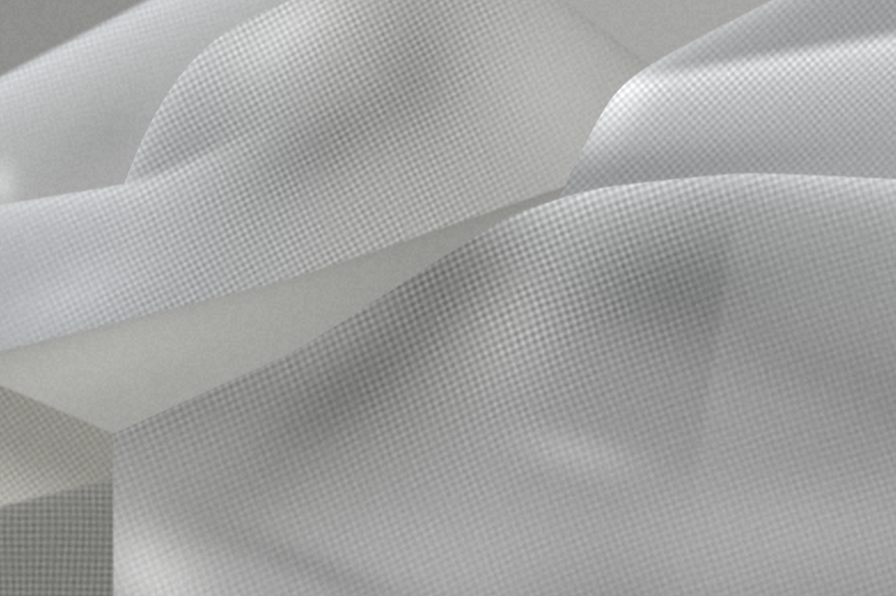
Reproduce this texture procedurally as a WebGL 2 fragment shader.

```glsl
#version 300 es
precision highp float;
// Folds of a pale woven cloth, laid from back to front as overlapping sheets.
// Each sheet is bounded by a crest curve of soft hinges, then shaded with
// sheared glows and covered with a fine checkered weave.
uniform vec2 u_resolution;
out vec4 fragColor;

float hash(vec2 p) {
    vec3 q = fract(p.xyx * 0.1031);
    q += dot(q, q.yzx + 33.33);
    return fract((q.x + q.y) * q.z);
}

float noise(vec2 p) {
    vec2 i = floor(p), f = fract(p);
    f = f * f * (3.0 - 2.0 * f);
    return mix(mix(hash(i), hash(i + vec2(1, 0)), f.x),
               mix(hash(i + vec2(0, 1)), hash(i + 1.0), f.x), f.y);
}

// Rounded bend: 0 left of the origin, slope 1 right of it
float hinge(float x) { return 0.5 * (x + sqrt(x * x + 0.0016)); }

// Soft spot, sheared so that it runs along the given slope
float glow(vec2 p, vec2 centre, vec2 radius, float slope) {
    vec2 d = p - centre;
    d.y -= slope * d.x;
    d /= radius;
    return exp(-dot(d, d));
}

float falloff(float depth, float width) { return exp(-max(depth, 0.0) / width); }

float cover(float depth, float blur) { return smoothstep(-blur, blur, depth); }

// Crossing threads, with slight drift so the rows are not rigid
float weave(vec2 p, float angle, float density) {
    float c = cos(angle), s = sin(angle);
    p += 0.006 * vec2(noise(p * 9.0), noise(p * 9.0 + 40.0));
    vec2 t = mat2(c, s, -s, c) * p * density;
    return sin(t.x) * sin(t.y) * (0.6 + 0.8 * noise(p * 70.0));
}

// Light and coolness to a near-neutral colour, with contrast about mid grey
vec3 cloth(float light, float cool) {
    light = 0.63 + 1.2 * (light - 0.615);
    return light + cool * vec3(-0.01, 0.0, 0.02) + vec3(0.0, 0.003, -0.004);
}

void main() {
    vec2 p = gl_FragCoord.xy / u_resolution.y;
    float x = p.x, y = p.y;

    // Blurred backdrop
    vec3 col = cloth(0.56 + 0.06 * glow(p, vec2(1.13, 0.98), vec2(0.12, 0.08), 0.0), -0.2);

    // Far left fold
    float d = 0.872 + 0.52 * x - y;
    float light = 0.635 + 0.17 * falloff(d, 0.09) * cover(d, 0.02)
        + 0.10 * glow(p, vec2(0.0, 0.69), vec2(0.03, 0.04), 0.0)
        - 0.03 * glow(p, vec2(0.17, 0.77), vec2(0.08, 0.06), 0.5);
    light += 0.025 * weave(p, 0.5, 430.0) * falloff(d, 0.1);
    col = mix(col, cloth(light, 0.8 * falloff(d, 0.15)), cover(d, 0.007));

    // Broad middle sheet: low crest at left joined to the tall looped edge
    float lowCrest = 0.656 + 0.16 * x + 0.3 * hinge(x - 0.25);
    float loopEdge = 0.689 + 3.2 * (x - 0.2) - 1.5 * hinge(x - 0.226)
        - 0.8 * hinge(x - 0.295) - 0.5 * hinge(x - 0.374);
    float dLow = lowCrest - y, dLoop = loopEdge - y;
    d = min(max(dLow, dLoop), 1.0 - 0.75 * (x - 0.945) - y);
    float hollow = cover(-dLow, 0.02) * (1.0 - smoothstep(0.3, 0.47, x));
    light = 0.64 + 0.13 * falloff(dLow, 0.07) * cover(dLow, 0.014) * (1.0 - smoothstep(0.2, 0.5, x))
        + 0.06 * glow(p, vec2(0.12, 0.5), vec2(0.14, 0.06), 0.35)
        + 0.12 * hollow * falloff(dLoop, 0.06) - 0.035 * hollow
        + 0.12 * glow(p, vec2(0.47, 0.95), vec2(0.13, 0.08), 0.5)
        - 0.07 * glow(p, vec2(0.55, 0.76), vec2(0.13, 0.07), 0.5)
        - 0.05 * glow(p, vec2(0.70, 0.89), vec2(0.07, 0.12), 0.0)
        + 0.04 * glow(p, vec2(0.92, 0.85), vec2(0.12, 0.14), -0.4)
        - 0.04 * falloff(d, 0.02) * smoothstep(0.85, 1.0, x);
    light += 0.062 * weave(p - vec2(0.0, 0.2 * lowCrest), 0.35, 400.0)
        * (1.0 - 0.8 * smoothstep(0.72, 0.98, x)) * smoothstep(-0.15, 0.4, x);
    col = mix(col, cloth(light, 0.7 - 0.9 * smoothstep(0.15, 0.75, x)), cover(d, 0.003));

    // Translucent hollow under the middle sheet
    d = 0.41 + 0.25 * x + 0.09 * hinge(x - 0.5) - y;
    light = 0.62 + 0.045 * glow(p, vec2(0.14, 0.39), vec2(0.25, 0.07), 0.3)
        - 0.04 * smoothstep(0.4, 0.8, x) - 0.03 * falloff(d, 0.012);
    col = mix(col, cloth(light, -0.4), cover(d, 0.004));

    // Two small dim folds in the lower left corner
    d = 0.354 - 0.43 * x - y;
    light = 0.56 + 0.10 * smoothstep(0.07, 0.2, d) + 0.03 * weave(p, 0.2, 420.0);
    col = mix(col, cloth(light, -0.9), cover(d, 0.004));
    d = 0.15 + 0.25 * x - y;
    light = 0.495 + 0.04 * falloff(d, 0.03) + 0.045 * weave(p, 0.8, 380.0);
    col = mix(col, cloth(light, -0.4), cover(d, 0.006));

    // Far right fold with a bright inner ridge
    d = 0.669 + 2.2 * (x - 0.935) - 1.7 * hinge(x - 1.025) - y;
    float ridge = 0.862 + 0.17 * (x - 1.04) - y;
    light = mix(0.60 + 0.13 * falloff(d, 0.03), 0.615 + 0.22 * falloff(ridge, 0.075), cover(ridge, 0.018));
    light += 0.10 * glow(p, vec2(1.03, 0.82), vec2(0.07, 0.06), 0.8)
        - 0.06 * glow(p, vec2(1.05, 0.71), vec2(0.3, 0.04), 0.1);
    light += 0.075 * weave(p - vec2(0.0, 0.17 * x), 0.15, 400.0)
        * (0.25 + 0.75 * falloff(ridge, 0.12)) * (0.35 + 0.65 * cover(ridge, 0.02));
    col = mix(col, cloth(light, 0.6), cover(d, 0.003));

    // Large front fold
    float crest = 0.272 + 0.45 * (x - 0.19) + 0.2 * hinge(x - 0.5)
        - 0.35 * hinge(x - 0.86) - 0.2 * hinge(x - 1.0) - 0.15 * hinge(x - 1.25);
    d = crest - y;
    float right = smoothstep(0.72, 1.0, x);
    float panel = x - 1.16 - 0.15 * (y - 0.15);
    light = 0.565 + 0.20 * falloff(d, 0.055) * right
        - 0.075 * glow(p, vec2(0.64, 0.40), vec2(0.22, 0.09), 0.85)
        - 0.065 * glow(p, vec2(1.12, 0.52), vec2(0.17, 0.08), 0.1)
        - 0.035 * glow(p, vec2(1.42, 0.36), vec2(0.2, 0.08), -0.3)
        + 0.065 * glow(p, vec2(0.87, 0.47), vec2(0.1, 0.15), 0.6)
        + 0.065 * glow(p, vec2(0.965, 0.242), vec2(0.1, 0.035), -0.2)
        + 0.15 * glow(p, vec2(0.24, 0.05), vec2(0.12, 0.10), -0.5)
        + 0.07 * glow(p, vec2(0.75, 0.06), vec2(0.5, 0.13), 0.1)
        + 0.045 * glow(p, vec2(1.4, 0.1), vec2(0.25, 0.15), 0.0)
        - 0.05 * glow(p, vec2(0.52, 0.05), vec2(0.15, 0.03), -0.35)
        + 0.03 * cover(panel, 0.008) * falloff(panel, 0.25)
            * smoothstep(0.1, 0.35, y) * smoothstep(0.04, 0.13, d)
        + 0.04 * (noise(p * vec2(5.0, 9.0)) - 0.5);
    float threads = 0.024 + 0.05 * glow(p, vec2(0.9, 0.5), vec2(0.28, 0.2), 0.4) + 0.025 * falloff(d, 0.06);
    light += threads * weave(vec2(x, y - 0.25 * crest), 0.45, 350.0);
    float front = cover(d, 0.003) * cover(x - 0.19, 0.003);
    float cool = 0.1 + 0.5 * falloff(d, 0.12) * right - 0.3 * glow(p, vec2(0.6, 0.4), vec2(0.3, 0.15), 0.6);
    col = mix(col, cloth(light, cool), front);

    // Fine fibre grain
    col += 0.035 * (noise(p * 260.0) - 0.5);
    fragColor = vec4(col, 1.0);
}
```
